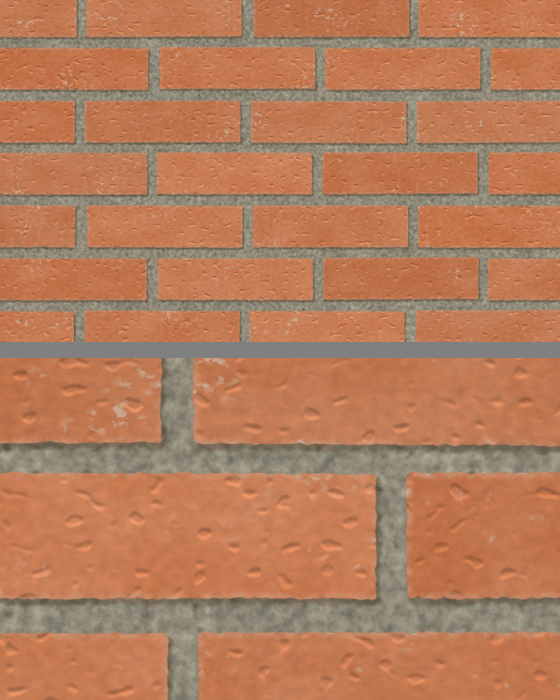
Top, the full canvas; bottom, a detail of the centre.
Reproduce this texture procedurally as a WebGL 2 fragment shader.

```glsl
#version 300 es
precision highp float;
// Weathered orange brick wall in running bond with rough grey mortar.
uniform vec2 u_resolution;
out vec4 fragColor;

// Layout, in units of the canvas height
const vec2 PITCH = vec2(0.485, 0.1536);       // brick plus joint
const vec2 HALF_BRICK = vec2(0.2270, 0.0610);
const float JOINT_Y = 0.108;                  // lowest horizontal joint
const float EVEN_SHIFT = 0.447;               // vertical joint, even courses
const float ODD_SHIFT = 0.234;                // vertical joint, odd courses
const float ROW_SHIFT = 0.012;
const vec2 JITTER = vec2(0.006, 0.005);
const float TILT = 0.010;
const float CORNER = 0.004;
const vec2 SHADOW_OFFSET = vec2(0.003, -0.005);

// Colours
const vec3 BRICK_DEEP = vec3(0.74, 0.43, 0.27);
const vec3 BRICK_LIGHT = vec3(0.78, 0.50, 0.35);
const vec3 BRICK_PALE = vec3(0.79, 0.59, 0.48);
const vec3 LIME = vec3(0.80, 0.71, 0.64);
const vec3 MORTAR = vec3(0.56, 0.54, 0.475);
const vec3 SHADOW = vec3(0.41, 0.36, 0.29);

// Surface strengths
const float GRAIN = 0.09;
const float PIT_DEPTH = 0.17;
const float MORTAR_GRAIN = 0.30;

vec2 hash2(vec2 p) {
  vec3 q = fract(p.xyx * vec3(0.1031, 0.1030, 0.0973));
  q += dot(q, q.yzx + 33.33);
  return fract((q.xx + q.yz) * q.zy);
}

float gradientAt(vec2 corner, vec2 offset) {
  return dot(hash2(corner) * 2.0 - 1.0, offset);
}

float gradientNoise(vec2 p) {
  vec2 i = floor(p), f = fract(p), e = vec2(1.0, 0.0);
  vec2 u = f * f * f * (f * (f * 6.0 - 15.0) + 10.0);
  float low = mix(gradientAt(i, f), gradientAt(i + e.xy, f - e.xy), u.x);
  float high = mix(gradientAt(i + e.yx, f - e.yx), gradientAt(i + e.xx, f - e.xx), u.x);
  return mix(low, high, u.y);
}

float fbm(vec2 p) {
  float sum = 0.0, amplitude = 1.0;
  for (int i = 0; i < 4; i++) {
    sum += amplitude * gradientNoise(p);
    p = mat2(1.6, 1.2, -1.2, 1.6) * p + 17.3;
    amplitude *= 0.55;
  }
  return sum;
}

float roundBox(vec2 p, vec2 halfSize) {
  vec2 q = abs(p) - halfSize + CORNER;
  return length(max(q, 0.0)) + min(max(q.x, q.y), 0.0) - CORNER;
}

// Scattered shallow dents, wider than tall
float pits(vec2 p) {
  return smoothstep(0.20, 0.42, gradientNoise(p * vec2(48.0, 78.0) + 5.0));
}

vec3 brickColor(vec2 p, vec2 cell, float d) {
  vec2 tone = hash2(cell + 61.0);
  float blotch = fbm(p * vec2(8.0, 13.0) + tone * 40.0);
  vec3 color = mix(BRICK_DEEP, BRICK_LIGHT, clamp(0.5 + 0.8 * blotch + 0.7 * (tone.x - 0.5), 0.0, 1.0));
  color *= 0.97 + 0.06 * tone.y;

  // Fine grain and dents lit from above
  float grain = fbm(p * vec2(75.0, 95.0));
  float relief = pits(p) - pits(p - vec2(0.0, 0.004));
  color *= 1.0 + GRAIN * grain + PIT_DEPTH * relief;

  // Worn pale rim and patches of lime specks
  float rim = smoothstep(-0.008, -0.001, d);
  color = mix(color, BRICK_PALE, rim * clamp(0.35 + 0.9 * grain, 0.0, 0.8));
  float patches = smoothstep(0.10, 0.50, fbm(p * vec2(7.0, 10.0) + 31.0) + 0.15 * rim);
  float specks = smoothstep(0.08, 0.42, fbm(p * vec2(70.0, 85.0) + 9.0));
  float stray = smoothstep(0.46, 0.60, gradientNoise(p * 62.0 + 77.0));
  return mix(color, LIME, clamp(0.75 * patches * specks + 0.5 * stray, 0.0, 0.8));
}

vec3 mortarColor(vec2 p, float shade) {
  float grain = fbm(p * 85.0 + 3.0);
  vec3 color = MORTAR * (1.0 + MORTAR_GRAIN * grain + 0.12 * fbm(p * 12.0));
  float holes = smoothstep(0.32, 0.55, gradientNoise(p * 66.0 + 21.0));
  return mix(color, SHADOW * (1.0 + 0.3 * grain), clamp(0.8 * shade + 0.6 * holes, 0.0, 1.0));
}

void main() {
  vec2 p = gl_FragCoord.xy / u_resolution.y;
  float pixel = 1.0 / u_resolution.y;

  // Running bond with a slight slip per course
  float row = floor((p.y - JOINT_Y) / PITCH.y);
  float shift = mix(EVEN_SHIFT, ODD_SHIFT, mod(row, 2.0));
  shift += (hash2(vec2(row, 7.0)).x - 0.5) * ROW_SHIFT;
  vec2 grid = (p - vec2(shift, JOINT_Y)) / PITCH;
  vec2 cell = floor(grid);

  // Hand-laid placement of each brick
  vec2 local = (fract(grid) - 0.5) * PITCH + (hash2(cell + 19.0) - 0.5) * JITTER;
  local.y += local.x * (hash2(cell + 43.0).x - 0.5) * TILT;
  float wobble = 0.0022 * gradientNoise(p * 45.0) + 0.0022 * gradientNoise(p * 120.0);
  float d = roundBox(local, HALF_BRICK) + wobble;

  float shade = 1.0 - smoothstep(-0.002, 0.005, roundBox(local - SHADOW_OFFSET, HALF_BRICK) + 2.0 * wobble);
  float face = 1.0 - smoothstep(-pixel, pixel, d);
  fragColor = vec4(mix(mortarColor(p, shade), brickColor(p, cell, d), face), 1.0);
}
```
